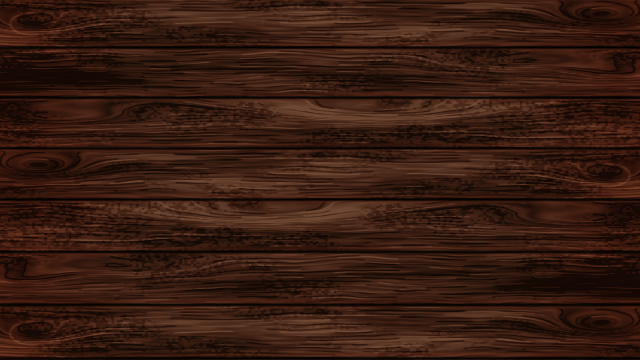
Write a Shadertoy shader that draws this texture.

```glsl
// Seven dark, worn timber planks lying horizontally, stacked up the canvas.
// Three plank patterns, some mirrored, share a grain coordinate bent by knots;
// streaks, contour lines, stippled wear and bevelled seams are layered on it.

#define PLANK_HEIGHT 0.144
#define FIRST_SEAM 0.003
#define SEAM_BOW 0.0095
#define SEAM_WIDTH 0.028
#define DARK_LINES 15.0
#define PALE_LINES 11.0
#define LINE_WIDTH 0.0016
#define WEAR 0.26
#define BASE_TONE 0.54
#define BROAD_CONTRAST 0.60

const vec3 DARK = vec3(0.08, 0.035, 0.018);
const vec3 MID = vec3(0.25, 0.127, 0.075);
const vec3 LIGHT = vec3(0.43, 0.28, 0.20);
const vec3 RED_RIM = vec3(0.36, 0.145, 0.08);

float hash(vec2 p) {
    return fract(sin(dot(p, vec2(12.9898, 78.233))) * 43758.5453);
}

float noise(vec2 p) {
    vec2 i = floor(p), f = fract(p);
    f = f * f * (3.0 - 2.0 * f);
    return mix(mix(hash(i), hash(i + vec2(1, 0)), f.x),
               mix(hash(i + vec2(0, 1)), hash(i + vec2(1, 1)), f.x), f.y);
}

float fbm(vec2 p) {
    float sum = 0.0, amp = 0.55;
    for (int i = 0; i < 4; i++) {
        sum += amp * noise(p);
        p = p * 2.1 + 17.3;
        amp *= 0.5;
    }
    return sum;
}

float bump(vec2 p, vec2 centre, vec2 size) {
    vec2 q = (p - centre) / size;
    return exp(-dot(q, q));
}

// Bends the grain into loops and arches; pattern is 0, 1 or 2.
float knots(vec2 p, float pattern) {
    if (pattern < 0.5)
        return 0.40 * bump(p, vec2(0.05, 0.48), vec2(0.07, 0.20))
             + 0.60 * bump(p, vec2(0.94, 0.64), vec2(0.07, 0.22));
    if (pattern < 1.5)
        return 0.36 * bump(p, vec2(0.10, 0.60), vec2(0.14, 0.20))
             + 0.34 * bump(p, vec2(0.60, 0.72), vec2(0.18, 0.28));
    return 0.36 * bump(p, vec2(0.97, 0.48), vec2(0.08, 0.18))
         + 0.36 * bump(p, vec2(0.82, 0.70), vec2(0.15, 0.20));
}

// Broken contour lines of the grain, with constant width on the canvas.
float grainLines(float grain, float u, float count, float seed, float cover) {
    float g = grain * count + seed;
    float slope = max(fwidth(g) * iResolution.y, 0.001);
    float pixel = 0.8 / iResolution.y;
    float d = abs(fract(g) - 0.5) / slope;
    float line = 1.0 - smoothstep(LINE_WIDTH - pixel, LINE_WIDTH + pixel, d);
    float dash = smoothstep(1.0 - cover, 1.08 - cover,
                            noise(vec2(u * 20.0, floor(g) * 7.31 + seed)));
    return line * dash * (1.0 - smoothstep(0.3, 0.7, slope / iResolution.y));
}

void mainImage(out vec4 fragColor, in vec2 fragCoord) {
    vec2 uv = fragCoord / iResolution.xy;

    // Plank index, pattern and mirroring
    float y = uv.y - FIRST_SEAM;
    float row = (y - SEAM_BOW * sin(3.14159 * y / 0.864)) / PLANK_HEIGHT;
    float k = floor(row), v = fract(row);
    float pattern = mod(abs(3.0 - k), 3.0);
    float u = (k > 0.5 && k < 3.5) ? 1.0 - uv.x : uv.x;
    vec2 p = vec2(u, v);
    float seed = pattern * 31.7 + 5.0;
    float ends = smoothstep(0.26, 0.5, abs(u - 0.5));

    // Grain coordinate
    float grain = v + knots(p, pattern)
                + 0.20 * (fbm(vec2(u * 5.0, v * 1.5 + seed)) - 0.5);

    // Broad light and shade, smudges, long streaks and fine fibres
    float tone = BASE_TONE + 0.06 * (hash(vec2(k, 4.0)) - 0.5);
    tone += BROAD_CONTRAST * (noise(vec2(u * 4.5 + seed, v * 1.6 + seed)) - 0.5);
    tone += 0.24 * bump(p, vec2(0.5, 0.65), vec2(0.34, 0.5)) - 0.06 - 0.12 * ends;
    tone += 0.70 * (fbm(vec2(u * 4.0 + seed, grain * 6.0)) - 0.5);
    tone += 0.32 * (noise(vec2(u * 8.0, grain * 19.0 + seed)) - 0.5);
    tone += 0.34 * (noise(vec2(u * 28.0, grain * 38.0 + seed)) - 0.5);

    // Fine stippled wear in patches
    float patchMask = smoothstep(0.45, 0.68, fbm(vec2(u * 8.0, v * 2.0 + seed)) + 0.05 * ends);
    float specks = smoothstep(0.42, 0.64, noise(vec2(u * 210.0, v * 27.0 + seed)));
    tone -= WEAR * patchMask * specks;

    // Dark and pale grain lines
    tone -= 0.42 * grainLines(grain, u, DARK_LINES, seed, 0.55);
    float pale = grainLines(grain + 0.03, u, PALE_LINES, seed + 0.4, 0.42);
    tone += 0.36 * pale;

    // Knot hearts on the first pattern
    if (pattern < 0.5) {
        tone -= 0.45 * bump(p, vec2(0.05, 0.46), vec2(0.022, 0.12));
        tone -= 0.35 * bump(p, vec2(0.94, 0.62), vec2(0.05, 0.18));
        float ring = abs(length((p - vec2(0.05, 0.48)) / vec2(0.034, 0.22)) - 1.0);
        tone += 0.30 * (1.0 - smoothstep(0.02, 0.11, ring)) * smoothstep(0.075, 0.045, u);
    }

    tone = clamp(tone, 0.0, 1.0);
    vec3 col = mix(mix(DARK, MID, min(tone * 2.0, 1.0)), LIGHT, max(tone * 2.0 - 1.0, 0.0));
    col = mix(col, col * vec3(1.08, 0.82, 0.72), ends * 0.8);

    // Rounded reddish edges and the black seam
    float lower = smoothstep(0.02, 0.06, v) * (1.0 - smoothstep(0.07, 0.15, v));
    float upper = smoothstep(0.92, 0.97, v) * (0.2 + 0.8 * noise(vec2(u * 18.0, seed)));
    col = mix(col, RED_RIM, 0.40 * lower + 0.6 * upper);
    float aa = 1.0 / (iResolution.y * PLANK_HEIGHT);
    float seam = min(v, 1.0 - v + 0.5 * SEAM_WIDTH);
    col *= mix(0.14, 1.0, smoothstep(SEAM_WIDTH - aa, SEAM_WIDTH + 1.5 * aa, seam));
    fragColor = vec4(col, 1.0);
}
```
